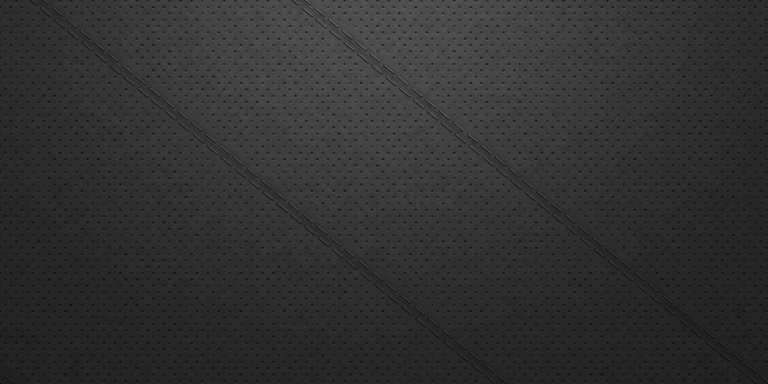
Reproduce this texture procedurally as a Shadertoy shader.

```glsl
#define HOLE_PITCH vec2(0.0285, 0.0165)
#define HOLE_RADIUS 0.0031
#define SEAM_SLOPE 0.826
#define SEAM_STARTS vec3(-1.185, 0.099, 0.781)
#define SEAM_HALF_WIDTH 0.023
#define STITCH_OFFSET 0.0100
#define STITCH_PITCH 0.047
#define STITCH_HALF_LENGTH 0.0150
#define LIGHT_CENTER vec2(0.98, 1.03)
#define GRAIN_SCALE 150.0

float hash(vec2 p) {
    return fract(sin(dot(p, vec2(127.1, 311.7))) * 43758.5453);
}

float noise(vec2 p) {
    vec2 i = floor(p), f = fract(p);
    f = f * f * (3.0 - 2.0 * f);
    return mix(mix(hash(i), hash(i + vec2(1, 0)), f.x),
               mix(hash(i + vec2(0, 1)), hash(i + vec2(1, 1)), f.x), f.y);
}

// Seam frame: x runs along the seam, y is the signed distance across it
vec2 seamSpace(vec2 p, float start) {
    vec2 along = normalize(vec2(1.0, -SEAM_SLOPE));
    vec2 q = p - vec2(start, 1.0);
    return vec2(dot(q, along), dot(q, vec2(-along.y, along.x)));
}

float nearestSeam(vec2 p) {
    float d = 10.0;
    for (int i = 0; i < 3; i++) d = min(d, abs(seamSpace(p, SEAM_STARTS[i]).y));
    return d;
}

float coverage(float d, float blur) {
    return 1.0 - smoothstep(-blur, blur, d);
}

// Relative shade of one perforation: dark pit with a lit lower lip
float perforation(vec2 p, float px) {
    float row = floor(p.y / HOLE_PITCH.y);
    float shift = 0.5 * mod(row, 2.0);
    float column = floor(p.x / HOLE_PITCH.x - shift);
    vec2 center = (vec2(column + shift, row) + 0.5) * HOLE_PITCH;
    vec2 q = (p - center) * vec2(0.9, 1.1);
    float pit = coverage(length(q) - HOLE_RADIUS, px * 0.8);
    float lip = coverage(length(q + vec2(0.0, 0.0040)) - HOLE_RADIUS, px * 0.8);
    float keep = smoothstep(SEAM_HALF_WIDTH, SEAM_HALF_WIDTH + 0.004, nearestSeam(center));
    float depth = 0.75 + 0.5 * hash(center);
    return keep * depth * (0.15 * lip * (1.0 - pit) - 0.46 * pit);
}

float stitch(vec2 s, float side, float px) {
    float x = (fract(s.x / STITCH_PITCH + 0.25 * side) - 0.5) * STITCH_PITCH;
    vec2 q = vec2(max(abs(x) - STITCH_HALF_LENGTH, 0.0), s.y - side * STITCH_OFFSET);
    float thread = coverage(length(q) - 0.0015, px * 0.6);
    float groove = coverage(length(q + vec2(0.0, 0.0017)) - 0.0038, px * 0.8);
    return 0.80 * thread - 0.42 * groove;
}

// Relative shade of a seam: flat strip, fine crease, two stitch rows
float seam(vec2 s, float px) {
    float strip = coverage(abs(s.y) - 0.013, 0.006);
    float crease = exp(-pow(s.y / 0.0022, 2.0));
    float ridge = exp(-pow((s.y - 0.0040) / 0.0025, 2.0));
    float edge = exp(-pow((s.y - 0.016) / 0.003, 2.0));
    return -0.06 * strip - 0.16 * crease + 0.07 * ridge - 0.07 * edge
        + stitch(s, 1.0, px) + stitch(s, -1.0, px);
}

void mainImage(out vec4 fragColor, in vec2 fragCoord) {
    float px = 1.0 / iResolution.y;
    vec2 p = fragCoord * px;

    // Soft light falling from the top
    vec2 toLight = (p - LIGHT_CENTER) * vec2(0.85, 1.0);
    float light = 0.122 + 0.180 * exp(-1.9 * dot(toLight, toLight));

    // Leather grain and broad creases
    float grain = noise(p * GRAIN_SCALE) - 0.5;
    float wrinkle = noise(p * vec2(45.0, 80.0) + 9.0) - 0.5;
    float shade = 1.02 + 0.11 * grain + 0.08 * wrinkle;

    shade += perforation(p, px);
    for (int i = 0; i < 3; i++) shade += seam(seamSpace(p, SEAM_STARTS[i]), px);

    fragColor = vec4(vec3(light * max(shade, 0.15)), 1.0);
}
```
